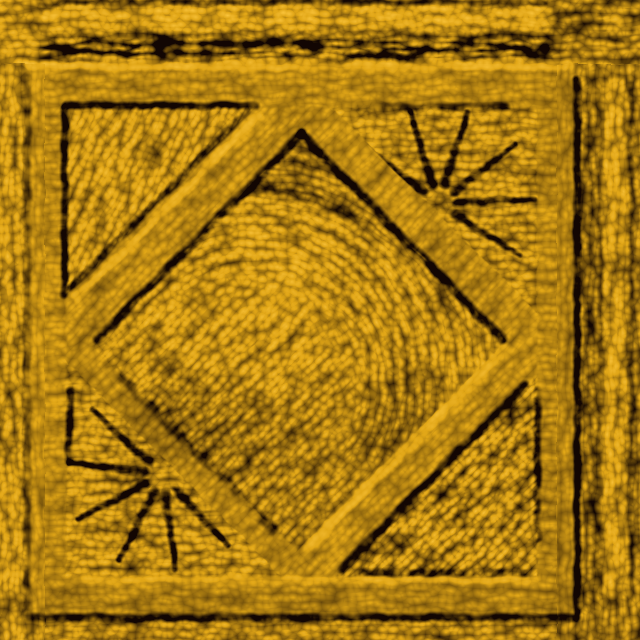
Give the GLSL for this pattern, as a WebGL 1 fragment shader.

```glsl
precision highp float;
// A carved golden panel: a diamond in a square frame, with sunburst corners and chisel grain.
uniform vec2 u_resolution;
#define SHADOW vec3(0.07, 0.025, 0.01)
#define GOLD vec3(0.88, 0.65, 0.088)
#define PALE vec3(1.0, 0.79, 0.26)
#define BASE_TONE 0.79
#define GRAIN_DEPTH 0.66
#define GRAIN_LONG 19.0
#define GRAIN_FINE 88.0
#define PIT_DEPTH 0.5
#define PIT_SCALE 80.0
#define RAY_STEP 0.61
#define DIAGONAL -0.7854

vec2 p; // panel space: unit square, y running down

vec2 hash2(vec2 c) {
  return fract(sin(vec2(dot(c, vec2(127.1, 311.7)), dot(c, vec2(269.5, 183.3)))) * 43758.5);
}

// Cellular noise: distance to the nearest scattered point
float cell(vec2 q) {
  vec2 id = floor(q);
  float best = 2.0;
  for (int j = -1; j <= 1; j++)
    for (int i = -1; i <= 1; i++) {
      vec2 corner = id + vec2(float(i), float(j));
      best = min(best, length(corner + hash2(corner) - q));
    }
  return best;
}

// Cells stretched along an angle, like tool marks
float chisel(float angle) {
  vec2 d = vec2(cos(angle), sin(angle));
  return 0.45 - cell(vec2(dot(p, d) * GRAIN_LONG, dot(p, vec2(-d.y, d.x)) * GRAIN_FINE));
}

float segment(vec2 q, vec2 a, vec2 b) {
  vec2 ab = b - a;
  return length(q - a - ab * clamp(dot(q - a, ab) / dot(ab, ab), 0.0, 1.0));
}
float line(float ax, float ay, float bx, float by, float w) {
  return 1.0 - smoothstep(0.15 * w, w, segment(p, vec2(ax, ay), vec2(bx, by)));
}
float pool(float x, float y, float r) { return smoothstep(r, 0.2 * r, length(p - vec2(x, y))); }
float inside(float d) { return 1.0 - smoothstep(-0.003, 0.003, d); }

// Dark tapering rays that fan out from a small hub
float sunburst(vec2 hub, float start) {
  float rays = 0.0;
  for (int i = 0; i < 6; i++) {
    float a = start + float(i) * RAY_STEP;
    vec2 d = vec2(cos(a), -sin(a));
    float w = 0.011 - 0.04 * clamp(dot(p - hub, d) - 0.04, 0.0, 0.12);
    rays = max(rays, 1.0 - smoothstep(0.1 * w, w, segment(p, hub + d * 0.03, hub + d * 0.15)));
  }
  return rays;
}

// Rounded moulding, lit on top and rimmed in shade
float moulding(vec2 a, vec2 b, float r) {
  float lit = segment(p + vec2(0.003, 0.006), a, b);
  return 0.18 * smoothstep(r, 0.3 * r, lit) - 0.22 * smoothstep(0.009, 0.0, abs(segment(p, a, b) - r));
}

void main() {
  p = gl_FragCoord.xy / u_resolution;
  p.y = 1.0 - p.y;
  p += 0.0007 * (sin(p.yx * 57.0) + sin(p.yx * 131.0 + p * 40.0));
  float s = p.x + p.y, t = p.x - p.y;

  // Recesses
  float inner = max(max(0.103 - p.x, p.x - 0.84), max(0.167 - p.y, p.y - 0.90));
  float topLeft = inside(max(inner, s - 0.565)), lowRight = inside(max(inner, 1.425 - s));
  float fans = inside(max(inner, min(0.35 - t, t + 0.46)));
  float diamond = inside(max(max(0.68 - s, s - 1.325), max(t - 0.26, -0.397 - t)));
  float recess = max(max(topLeft, lowRight), max(fans, diamond));
  float outer = 1.0 - inside(max(max(0.04 - p.x, p.x - 0.902), max(0.1 - p.y, p.y - 0.965)));

  // Grain follows each part: arcs over the dome, slanted cuts, level and upright rails
  vec2 c = p - vec2(0.40, 0.60);
  float r = length(c), slant = chisel(DIAGONAL), level = chisel(0.0);
  float arcs = 0.45 - cell(vec2(atan(c.y, c.x) * 4.5, r * GRAIN_FINE));
  float upright = max(step(p.x, 0.07), step(0.87, p.x)) * step(0.1, p.y);
  float grain = mix(level, chisel(1.5708), upright);
  grain = mix(grain, slant, max(lowRight, inside(inner) * (1.0 - fans)));
  grain = mix(grain, chisel(-1.1), topLeft);
  grain = mix(grain, arcs, diamond * smoothstep(0.10, 0.2, r) * smoothstep(-0.08, 0.08, t + 0.16));
  float rough = mix(0.6, 1.1, max(recess, outer)) + 0.3 * lowRight;
  float wear = smoothstep(0.1, 0.65, cell(p * vec2(31.0, 37.0)));
  float tone = BASE_TONE + rough * (GRAIN_DEPTH * grain + PIT_DEPTH * (0.43 - cell(p * PIT_SCALE)));

  // Broad light: bright dome and left side, dull tip, foot and right side
  tone += 0.10 * diamond * pool(0.40, 0.43, 0.24) + 0.05 * topLeft + 0.04 * smoothstep(0.13, 0.02, p.x);
  tone -= diamond * (0.16 * pool(0.47, 0.26, 0.13) + 0.10 * smoothstep(0.56, 0.70, p.y) + 0.12 * pool(0.65, 0.67, 0.14));
  tone -= 0.16 * pool(0.29, 0.66, 0.13) + 0.14 * pool(0.90, 0.04, 0.08) + 0.06 * lowRight;
  tone -= 0.07 * smoothstep(0.83, 0.90, p.x) + 0.07 * smoothstep(0.90, 0.93, p.y);
  tone -= 0.20 * line(0.922, 0.13, 0.922, 0.94, 0.022) + 0.15 * line(0.99, 0.12, 0.99, 0.9, 0.012);
  tone -= 0.06 * (sin(p.x * 41.0 + 2.0 * sin(p.y * 27.0)) * sin(p.y * 37.0 + p.x * 9.0));

  // Outer mouldings
  tone += moulding(vec2(0.085, 0.030), vec2(0.85, 0.030), 0.025);
  tone += moulding(vec2(0.965, 0.035), vec2(0.966, 0.036), 0.026);
  tone += moulding(vec2(0.962, 0.142), vec2(0.962, 0.92), 0.024);

  // Worn, broken grooves
  float worn = line(0.08, 0.076, 0.86, 0.076, 0.026) * (0.95 - 1.8 * level);
  worn += 0.7 * line(0.042, 0.12, 0.042, 0.955, 0.010) + 0.8 * line(0.56, 0.167, 0.79, 0.167, 0.010);
  worn += 0.7 * line(0.17, 0.57, 0.43, 0.83, 0.013) + 0.9 * line(0.84, 0.61, 0.84, 0.84, 0.009);
  worn += 0.8 * line(0.55, 0.895, 0.82, 0.895, 0.010) + 0.5 * line(0.06, 0.004, 0.85, 0.004, 0.008);
  worn += 0.5 * diamond * smoothstep(0.018, 0.0, abs(r - 0.305)) * smoothstep(0.15, 0.28, -c.y);

  // Crisp carved lines: frame, corners, diamond
  float cut = line(0.902, 0.125, 0.902, 0.955, 0.009) + 0.8 * line(0.045, 0.965, 0.90, 0.965, 0.010);
  cut += 0.9 * line(0.103, 0.165, 0.40, 0.165, 0.009) + line(0.101, 0.17, 0.101, 0.46, 0.009);
  cut += 0.75 * line(0.385, 0.175, 0.11, 0.45, 0.009) + 0.8 * line(0.11, 0.61, 0.107, 0.72, 0.009);
  cut += line(0.82, 0.602, 0.535, 0.887, 0.011) + 0.9 * line(0.47, 0.21, 0.152, 0.53, 0.011);
  cut += line(0.472, 0.21, 0.785, 0.53, 0.011);
  cut += fans * (sunburst(vec2(0.685, 0.318), -0.57) + sunburst(vec2(0.255, 0.742), 2.40));
  tone -= min(cut, 1.0) * (0.65 + 0.3 * wear) + worn * (0.15 + 0.6 * wear);

  // Lit ridges
  tone += 0.32 * (line(0.045, 0.103, 0.89, 0.103, 0.010) + line(0.405, 0.18, 0.12, 0.465, 0.010));
  tone += 0.32 * line(0.79, 0.545, 0.48, 0.855, 0.012) + 0.2 * line(0.13, 0.906, 0.84, 0.906, 0.009);
  vec3 color = mix(SHADOW, GOLD, clamp(tone, 0.0, 1.0));
  gl_FragColor = vec4(mix(color, PALE, clamp(tone * 1.6 - 1.6, 0.0, 1.0)), 1.0);
}
```
